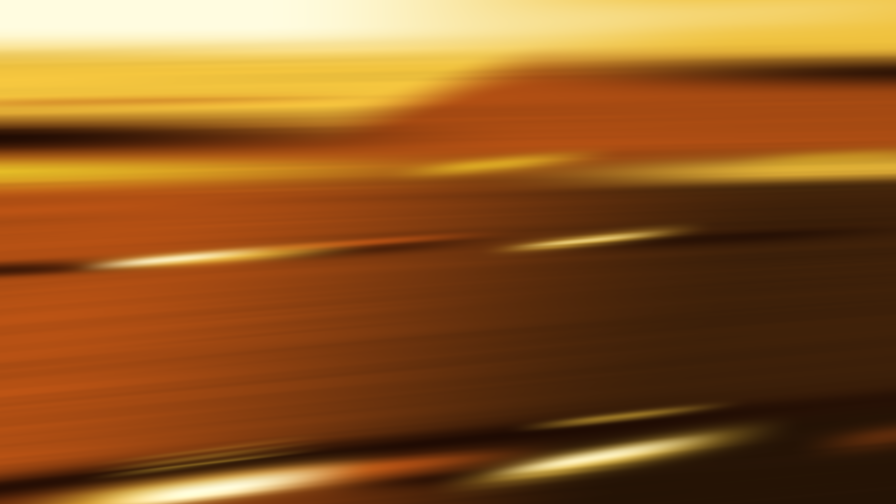
Write a Shadertoy shader that draws this background.

```glsl
#define CREAM vec3(1.0, 0.99, 0.88)
#define GOLD vec3(0.94, 0.76, 0.24)
#define YELLOW vec3(0.94, 0.78, 0.16)
#define AMBER vec3(0.70, 0.31, 0.075)
#define UMBER vec3(0.24, 0.125, 0.035)
#define SHADOW vec3(0.10, 0.03, 0.008)
#define GRAIN_SCALE vec2(2.2, 55.0)
#define GRAIN_AMOUNT 0.14

float hash(vec2 p) {
    return fract(sin(dot(p, vec2(127.1, 311.7))) * 43758.5453);
}

float noise(vec2 p) {
    vec2 i = floor(p), f = fract(p);
    f = f * f * (3.0 - 2.0 * f);
    return mix(mix(hash(i), hash(i + vec2(1, 0)), f.x),
               mix(hash(i + vec2(0, 1)), hash(i + vec2(1, 1)), f.x), f.y);
}

// Soft stroke from a to b, tapered at both ends
float streak(vec2 p, vec2 a, vec2 b, float width) {
    float s = (p.x - a.x) / (b.x - a.x);
    float d = (p.y - mix(a.y, b.y, s)) / width;
    return exp(-d * d) * smoothstep(0.0, 0.4, s) * (1.0 - smoothstep(0.5, 1.0, s));
}

// Brushed grain that follows the tilt of the streaks
float brushedGrain(vec2 p) {
    float tilt = mix(0.16, 0.03, smoothstep(0.3, 0.75, p.y));
    vec2 q = vec2(p.x, p.y - tilt * p.x) * GRAIN_SCALE;
    return 0.65 * noise(q) + 0.35 * noise(q * vec2(1.5, 2.7) + 9.0) - 0.5;
}

// Amber body fading to umber, under a golden sky
vec3 backdrop(vec2 p) {
    float dusk = smoothstep(0.1, 0.9, p.x + 0.4 * (0.55 - p.y));
    dusk *= 1.0 - 0.88 * smoothstep(0.62, 0.72, p.y);
    vec3 col = mix(AMBER, UMBER, dusk);
    float edge = mix(0.77, 0.89, smoothstep(0.35, 0.62, p.x));
    col = mix(col, GOLD, smoothstep(edge - 0.06, edge + 0.03, p.y));
    float glare = smoothstep(0.86, 0.95, p.y) * (1.0 - smoothstep(0.28, 0.85, p.x));
    col = mix(col, CREAM, glare);
    return mix(col, CREAM, 0.3 * streak(p, vec2(0.4, 0.94), vec2(1.2, 1.0), 0.035));
}

vec3 upperBands(vec3 col, vec2 p) {
    col = mix(col, AMBER, 0.4 * streak(p, vec2(-0.2, 0.79), vec2(0.5, 0.81), 0.01));
    col = mix(col, SHADOW, 0.96 * streak(p, vec2(-0.7, 0.715), vec2(0.62, 0.733), 0.03));
    col = mix(col, SHADOW, 0.85 * streak(p, vec2(0.5, 0.855), vec2(1.8, 0.86), 0.027));
    col = mix(col, YELLOW, streak(p, vec2(-0.9, 0.642), vec2(0.72, 0.668), 0.026));
    col = mix(col, YELLOW, 0.7 * streak(p, vec2(0.42, 0.652), vec2(0.7, 0.698), 0.014));
    col = mix(col, GOLD, 0.85 * streak(p, vec2(0.5, 0.648), vec2(1.5, 0.69), 0.023));
    return mix(col, YELLOW, 0.4 * streak(p, vec2(0.8, 0.675), vec2(1.1, 0.7), 0.014));
}

vec3 middleStreaks(vec3 col, vec2 p) {
    // Shadows beneath the highlights
    col = mix(col, SHADOW, 0.75 * streak(p, vec2(-0.25, 0.445), vec2(0.26, 0.482), 0.013));
    col = mix(col, SHADOW, 0.6 * streak(p, vec2(0.22, 0.485), vec2(0.62, 0.535), 0.016));
    col = mix(col, SHADOW, 0.65 * streak(p, vec2(0.55, 0.505), vec2(1.1, 0.555), 0.015));
    // Highlights
    col = mix(col, AMBER * 1.15, 0.8 * streak(p, vec2(0.2, 0.495), vec2(0.6, 0.541), 0.007));
    col = mix(col, GOLD, 0.85 * streak(p, vec2(0.06, 0.467), vec2(0.43, 0.515), 0.012));
    col = mix(col, CREAM, 0.75 * streak(p, vec2(0.08, 0.468), vec2(0.32, 0.507), 0.007));
    col = mix(col, GOLD, 0.8 * streak(p, vec2(0.53, 0.5), vec2(0.8, 0.55), 0.01));
    return mix(col, CREAM, 0.35 * streak(p, vec2(0.56, 0.507), vec2(0.76, 0.543), 0.005));
}

vec3 lowerStreaks(vec3 col, vec2 p) {
    // Dark ground below the rising ridge
    float ridge = 0.03 + 0.2 * p.x - 0.02 * p.x * p.x;
    float ground = 1.0 - smoothstep(ridge - 0.04, ridge + 0.02, p.y);
    vec3 soil = mix(AMBER * 0.75, UMBER * 0.6, smoothstep(0.2, 0.7, p.x));
    col = mix(col, soil, ground);
    float crest = (p.y - ridge) / 0.026;
    col = mix(col, SHADOW, 0.9 * exp(-crest * crest) * (1.0 - 0.35 * smoothstep(0.6, 1.0, p.x)));
    col = mix(col, SHADOW, 0.7 * streak(p, vec2(0.35, 0.03), vec2(0.7, 0.09), 0.018));
    // Fine threads above the ridge
    for (int i = 0; i < 3; i++) {
        float lift = 0.013 * float(i);
        col = mix(col, GOLD, (0.4 - 10.0 * lift * 0.8) * streak(p,
            vec2(0.08, 0.045 + lift), vec2(0.38, 0.115 + lift), 0.005));
    }
    col = mix(col, GOLD, 0.55 * streak(p, vec2(0.56, 0.147), vec2(0.84, 0.203), 0.008));
    // Bright strokes under the ridge
    col = mix(col, AMBER * 1.2, 0.8 * streak(p, vec2(0.15, 0.025), vec2(0.65, 0.11), 0.016));
    col = mix(col, GOLD, 0.95 * streak(p, vec2(-0.02, -0.025), vec2(0.46, 0.085), 0.024));
    col = mix(col, CREAM, 0.95 * streak(p, vec2(0.08, -0.008), vec2(0.42, 0.073), 0.016));
    col = mix(col, GOLD, 0.9 * streak(p, vec2(0.47, 0.03), vec2(0.9, 0.16), 0.021));
    col = mix(col, CREAM, 0.75 * streak(p, vec2(0.53, 0.055), vec2(0.82, 0.138), 0.011));
    return mix(col, AMBER, 0.4 * streak(p, vec2(0.88, 0.11), vec2(1.15, 0.17), 0.02));
}

void mainImage(out vec4 fragColor, in vec2 fragCoord) {
    vec2 uv = fragCoord / iResolution.xy;
    float grain = brushedGrain(uv);
    vec2 p = uv + vec2(0.0, 0.006 * grain);
    vec3 col = backdrop(p);
    col = upperBands(col, p);
    col = middleStreaks(col, p);
    col = lowerStreaks(col, p);
    col *= 1.0 + GRAIN_AMOUNT * grain * (1.0 - smoothstep(0.8, 0.95, uv.y));
    fragColor = vec4(clamp(col, 0.0, 1.0), 1.0);
}
```
